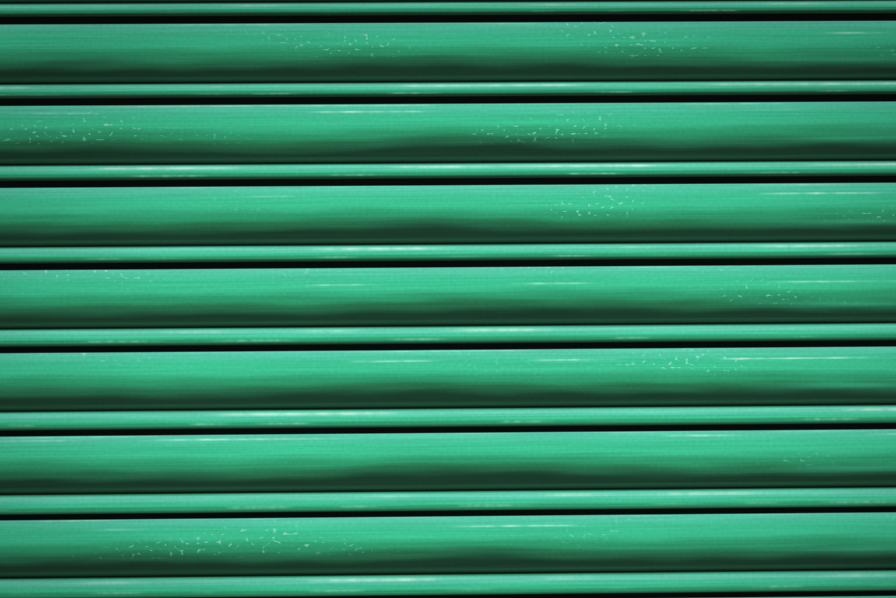
Write a Shadertoy shader that draws this texture.

```glsl
const float FIRST_TOP = 0.036;    // top edge of the first full slat, from the top
const float PITCH = 0.1352;       // slat spacing in canvas heights
const float PITCH_GROWTH = 0.0004;
const float TILT = 0.006;
const float TILT_GROWTH = 0.009;
const vec2 LIP_START = vec2(0.755, 0.700);  // phase at canvas top, bottom
const vec2 GAP_START = vec2(0.918, 0.950);
const float WEAR = 0.75;
const float VIGNETTE = 0.25;

const vec3 TEAL   = vec3(0.34, 0.77, 0.65);
const vec3 GREEN  = vec3(0.24, 0.74, 0.56);
const vec3 MID    = vec3(0.18, 0.58, 0.41);
const vec3 DEEP   = vec3(0.15, 0.40, 0.28);
const vec3 SHADOW = vec3(0.10, 0.22, 0.16);
const vec3 GAP    = vec3(0.025, 0.04, 0.035);
const vec3 BARE   = vec3(0.80, 0.95, 0.88);

float hash(vec2 p) {
    vec3 q = fract(p.xyx * 0.1031);
    q += dot(q, q.yzx + 33.33);
    return fract((q.x + q.y) * q.z);
}

float corner(vec2 cell, vec2 offset) {
    float angle = 6.2832 * hash(cell);
    return dot(vec2(cos(angle), sin(angle)), offset);
}

// Gradient noise, roughly -0.7 to 0.7
float noise(vec2 p) {
    vec2 i = floor(p), f = p - i;
    vec2 u = f * f * f * (f * (f * 6.0 - 15.0) + 10.0);
    vec2 e = vec2(1.0, 0.0);
    return mix(mix(corner(i, f), corner(i + e, f - e), u.x),
               mix(corner(i + e.yx, f - e.yx), corner(i + 1.0, f - 1.0), u.x), u.y);
}

float bump(float x, float center, float width) {
    float d = (x - center) / width;
    return exp(-d * d);
}

// Broken hairline of worn paint along a slat
float hairline(float phase, float center, float width, float x, float seed) {
    float broken = smoothstep(0.02, 0.30, noise(vec2(x * 4.0, seed * 7.3)));
    float ragged = 0.65 + 0.7 * noise(vec2(x * 45.0, seed * 3.7));
    return bump(phase, center, width) * broken * ragged;
}

vec3 bodyColor(float q) {
    vec3 c = mix(TEAL, GREEN, smoothstep(0.02, 0.26, q));
    c = mix(c, MID, smoothstep(0.34, 0.54, q));
    c = mix(c, DEEP, smoothstep(0.54, 0.70, q));
    c = mix(c, SHADOW, smoothstep(0.69, 0.84, q));
    return c;
}

vec3 lipColor(float l, float fromTop) {
    vec3 c = mix(MID, TEAL, smoothstep(0.0, 0.18, l));
    c = mix(c, GREEN, smoothstep(0.30, 0.60, l));
    float shade = mix(0.58, 0.78, fromTop);
    c = mix(c, MID, smoothstep(shade - 0.15, shade + 0.05, l));
    return mix(c, SHADOW, smoothstep(shade + 0.05, shade + 0.30, l));
}

void mainImage(out vec4 fragColor, in vec2 fragCoord) {
    vec2 uv = fragCoord / iResolution.xy;
    float fromTop = 1.0 - uv.y;
    float x = uv.x * 1.5;

    // Slat coordinate: integer part is the row, fraction runs down the slat
    float y = fromTop + (uv.x - 0.5) * (TILT + TILT_GROWTH * fromTop) - FIRST_TOP;
    float s = (sqrt(PITCH * PITCH + 4.0 * PITCH_GROWTH * y) - PITCH) / (2.0 * PITCH_GROWTH);
    float row = floor(s), phase = s - row;
    float aa = 1.0 / (iResolution.y * PITCH);

    float lipStart = mix(LIP_START.x, LIP_START.y, fromTop);
    float gapStart = mix(GAP_START.x, GAP_START.y, fromTop);
    float q = phase / lipStart;
    float l = (phase - lipStart) / (gapStart - lipStart);

    // Curved body, with uneven reflections and a glow near the right edge
    float uneven = 0.07 * noise(vec2(x * 2.5, row * 5.7))
                 + 0.05 * noise(vec2(x * 9.0, s * 9.0));
    float smudge = 0.07 * bump(uv.x, 0.5, 0.13) * bump(q, 0.65, 0.2);
    vec3 body = bodyColor(q + uneven * smoothstep(0.1, 0.5, q) + smudge);
    float glow = bump(uv.x, 0.96, 0.09) * bump(q, 0.62 + 0.06 * hash(vec2(row, 4.0)), 0.05);
    body = mix(body, GREEN, 0.5 * glow);
    body = mix(body, DEEP, 0.35 * bump(q, 0.92, 0.03));

    // Worn paint: hairlines, speckled scuffs and fine scratches
    float lineAt = 0.06 + 0.24 * hash(vec2(row, 9.0));
    float worn = hairline(q, lineAt, 0.018, x, row + 11.0)
               + 0.6 * hairline(q, 0.04, 0.015, x, row + 31.0);
    float patchMask = smoothstep(0.12, 0.42, noise(vec2(x * 3.5, s * 1.8 + 20.0)));
    float speckle = smoothstep(0.22, 0.5, noise(vec2(x * 110.0, s * 22.0)));
    worn += 0.55 * patchMask * speckle * (1.0 - smoothstep(0.5, 0.75, q));
    float scratches = noise(vec2(x * 5.0, s * 38.0));
    body *= 1.0 + 0.07 * scratches;
    body = mix(body, BARE, clamp(WEAR * worn, 0.0, 1.0));

    // Rolled lip with a chipped highlight
    vec3 lip = lipColor(l, fromTop) * (1.0 + 0.1 * scratches);
    float chipped = hairline(l, 0.25, 0.09, x, row + 51.0)
                  + 0.5 * hairline(l, 0.75, 0.07, x * 2.0, row + 71.0);
    lip = mix(lip, BARE, clamp(WEAR * chipped + 0.12 * bump(l, 0.25, 0.1), 0.0, 1.0));

    // Join body, seam, lip and gap
    vec3 color = mix(GAP, body, smoothstep(0.0, 2.0 * aa, phase));
    color = mix(color, lip, smoothstep(-aa, aa, phase - lipStart));
    color = mix(color, GAP, 0.75 * bump(phase, lipStart - 0.008, 0.013 + 0.3 * aa));
    color = mix(color, GAP, smoothstep(-aa, aa, phase - gapStart));

    // Darker corners and grain
    vec2 c = uv - vec2(0.53, 0.42);
    color *= 1.04 - VIGNETTE * smoothstep(0.05, 0.6, dot(c, c) * 1.2);
    color *= 1.0 + 0.04 * noise(vec2(x, fromTop) * 170.0);
    fragColor = vec4(clamp(color, 0.0, 1.0), 1.0);
}
```
